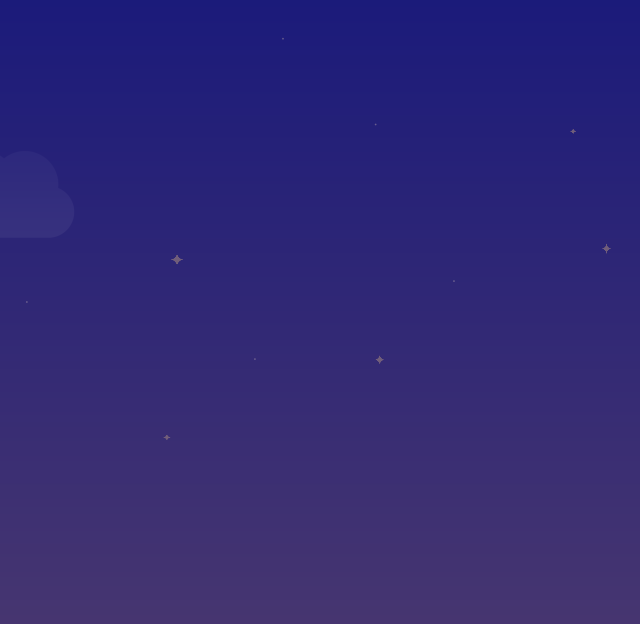
Write a WebGL 2 fragment shader that draws this background.

```glsl
#version 300 es
precision highp float;

uniform vec2 u_resolution;
out vec4 fragColor;

// Coverage of a shape from its signed distance, softened over one pixel
float coverage(float dist, float pixel) {
    return 1.0 - smoothstep(-0.7 * pixel, 0.7 * pixel, dist);
}

float circle(vec2 p, vec2 center, float radius) {
    return length(p - center) - radius;
}

float box(vec2 p, vec2 center, vec2 halfSize) {
    vec2 d = abs(p - center) - halfSize;
    return length(max(d, 0.0)) + min(max(d.x, d.y), 0.0);
}

// Three puffs on a flat base, running off the left edge
float cloud(vec2 p) {
    float d = circle(p, vec2(0.040, 0.7045), 0.0535);
    d = min(d, circle(p, vec2(0.0775, 0.6604), 0.0415));
    d = min(d, circle(p, vec2(-0.033, 0.699), 0.0615));
    d = min(d, box(p, vec2(-0.0615, 0.650), vec2(0.139, 0.031)));
    return max(d, 0.619 - p.y);
}

// Four-pointed star with concave sides
float sparkle(vec2 p, float radius) {
    vec2 q = pow(abs(p) + 1e-6, vec2(0.62));
    return pow(q.x + q.y, 1.0 / 0.62) - radius;
}

// Sparkles: position and radius
const vec3 SPARKLES[5] = vec3[5](
    vec3(0.2837, 0.584, 0.0102), vec3(0.972, 0.6015, 0.0080),
    vec3(0.6085, 0.4235, 0.0080), vec3(0.9185, 0.7895, 0.0054),
    vec3(0.2675, 0.2990, 0.0060));

const vec2 DOTS[5] = vec2[5](
    vec2(0.4535, 0.938), vec2(0.602, 0.8005), vec2(0.7275, 0.5495),
    vec2(0.043, 0.516), vec2(0.4085, 0.4245));

void main() {
    vec2 p = gl_FragCoord.xy / u_resolution.y;
    float pixel = 1.0 / u_resolution.y;

    // Dusk sky
    vec3 color = mix(vec3(0.275, 0.210, 0.440), vec3(0.106, 0.104, 0.480), p.y);

    // Translucent cloud, fainter towards its top
    float cloudAlpha = mix(0.055, 0.035, smoothstep(0.62, 0.76, p.y));
    color = mix(color, vec3(1.0), cloudAlpha * coverage(cloud(p), pixel));

    // Stars
    for (int i = 0; i < 5; i++) {
        float star = coverage(sparkle(p - SPARKLES[i].xy, SPARKLES[i].z), pixel);
        color = mix(color, vec3(0.47, 0.39, 0.48), 0.9 * star);

        float dot = coverage(circle(p, DOTS[i], 0.0013), pixel);
        color = mix(color, vec3(0.47, 0.42, 0.58), 0.8 * dot);
    }

    fragColor = vec4(color, 1.0);
}
```
